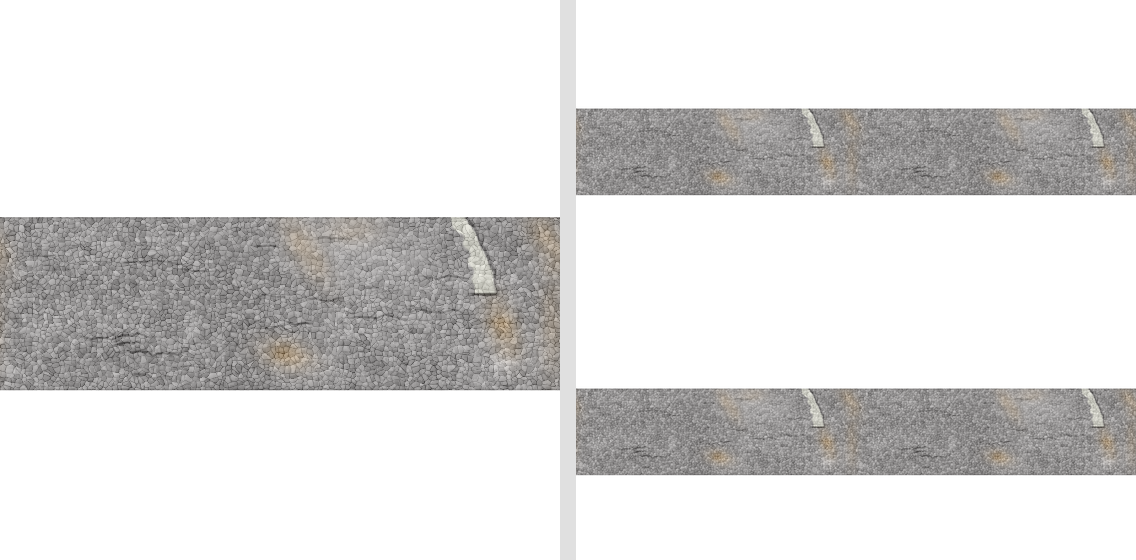
Left: one tile. Right: repeated 2 by 2.
Reproduce this texture procedurally as a WebGL 1 fragment shader.

```glsl
precision highp float;
// A weathered strip of grainy asphalt with cracks, tan stains and a worn pale stripe on white.

uniform vec2 u_resolution;

const vec3 WHITE = vec3(1.0);
const vec3 TAN_TINT = vec3(0.10, 0.03, -0.07);
const vec3 PAINT = vec3(0.86, 0.86, 0.82);
const float BAND_BOTTOM = 0.303;
const float BAND_TOP = 0.612;

vec2 hash2(vec2 p) {
  vec2 q = vec2(dot(p, vec2(127.1, 311.7)), dot(p, vec2(269.5, 183.3)));
  return fract(sin(q) * 43758.545);
}

// Shortest horizontal offset on the wrapped canvas
float wrapOffset(float d) {
  return fract(d + 0.5) - 0.5;
}

// Smooth value noise that repeats after "period" cells
float wrapNoise(vec2 uv, vec2 period) {
  vec2 p = uv * period;
  vec2 cell = floor(p);
  vec2 f = fract(p);
  f = f * f * (3.0 - 2.0 * f);
  float a = hash2(mod(cell, period)).x;
  float b = hash2(mod(cell + vec2(1.0, 0.0), period)).x;
  float c = hash2(mod(cell + vec2(0.0, 1.0), period)).x;
  float d = hash2(mod(cell + vec2(1.0, 1.0), period)).x;
  return mix(mix(a, b, f.x), mix(c, d, f.x), f.y);
}

// Wrapped cellular noise: x = gap to the border, y = grain tone, z = slope toward the light
vec3 grains(vec2 uv, vec2 period) {
  vec2 p = uv * period;
  vec2 cell = floor(p);
  float nearest = 9.0;
  float second = 9.0;
  float tone = 0.0;
  vec2 toGrain = vec2(0.0);
  for (int j = -1; j <= 1; j++) {
    for (int i = -1; i <= 1; i++) {
      vec2 neighbour = cell + vec2(float(i), float(j));
      vec2 rnd = hash2(mod(neighbour, period));
      vec2 offset = neighbour + 0.1 + 0.8 * rnd - p;
      float d = length(offset);
      if (d < nearest) {
        second = nearest;
        nearest = d;
        tone = fract(rnd.x * 17.0 + rnd.y * 5.0);
        toGrain = offset;
      } else {
        second = min(second, d);
      }
    }
  }
  return vec3(second - nearest, tone, dot(toGrain, vec2(0.6, -0.8)));
}

// Soft elliptical patch; "lean" shifts it sideways with height
float stain(vec2 uv, vec2 centre, vec2 radius, float lean) {
  float dy = uv.y - centre.y;
  vec2 d = vec2(wrapOffset(uv.x - centre.x - lean * dy), dy) / radius;
  return exp(-dot(d, d));
}

// Thin wavy horizontal crack, fading toward both ends
float crack(vec2 uv, vec2 centre, float halfLength, float width, float wobble) {
  float along = abs(wrapOffset(uv.x - centre.x)) / halfLength;
  float across = abs(uv.y - centre.y - wobble);
  return (1.0 - smoothstep(0.4, 1.0, along)) * (1.0 - smoothstep(0.3 * width, width, across));
}

float crackLayer(vec2 uv) {
  float wobble = 0.012 * (wrapNoise(uv, vec2(36.0, 12.0)) - 0.5)
               + 0.005 * (wrapNoise(uv, vec2(110.0, 30.0)) - 0.5);
  float total = 0.0;
  for (int i = 0; i < 18; i++) {
    float n = float(i);
    vec2 rnd = hash2(vec2(n, 7.0));
    vec2 centre = vec2(0.05 + 0.75 * rnd.x, mix(0.33, 0.58, (n + rnd.y) / 18.0));
    float halfLength = mix(0.025, 0.09, hash2(vec2(n, 19.0)).x);
    total = max(total, crack(uv, centre, halfLength, 0.0028, wobble) * mix(0.5, 1.0, rnd.y));
  }
  return total;
}

vec3 asphalt(vec2 uv) {
  vec2 bend = vec2(wrapNoise(uv, vec2(64.0)), wrapNoise(uv + 0.37, vec2(64.0))) - 0.5;
  vec3 coarse = grains(uv + 0.008 * bend, vec2(104.0, 116.0));
  vec3 fine = grains(uv + 0.004 * bend, vec2(208.0));
  float patchy = wrapNoise(uv, vec2(40.0, 52.0));
  float cloud = wrapNoise(uv, vec2(9.0, 14.0)) - 0.5;

  // Grain relief
  float relief = 0.15 * (coarse.y - 0.5) + 0.09 * coarse.z + 0.09 * (fine.y - 0.5);
  relief -= mix(0.07, 0.20, patchy) * (1.0 - smoothstep(0.0, 0.28, coarse.x));
  float haze = stain(uv, vec2(0.62, 0.56), vec2(0.12, 0.07), -0.5);
  float tone = 0.61 + 0.06 * cloud + 0.06 * haze + relief * (1.0 - 0.3 * haze);
  vec3 color = tone + vec3(0.005, -0.002, -0.003);

  // Tan stains
  float tan = 0.9 * stain(uv, vec2(0.512, 0.366), vec2(0.042, 0.026), -0.5);
  tan += 0.6 * stain(uv, vec2(0.545, 0.555), vec2(0.028, 0.055), -0.5);
  tan += 0.35 * stain(uv, vec2(0.63, 0.59), vec2(0.05, 0.025), 0.0);
  tan += 0.9 * stain(uv, vec2(0.898, 0.415), vec2(0.026, 0.050), -0.25);
  tan += 0.6 * stain(uv, vec2(0.978, 0.57), vec2(0.030, 0.055), -0.4);
  tan += 0.4 * stain(uv, vec2(0.985, 0.42), vec2(0.022, 0.09), 0.0);
  color += TAN_TINT * tan * mix(0.7, 1.2, patchy);
  color += 0.12 * stain(uv, vec2(0.895, 0.348), vec2(0.028, 0.018), 0.0);

  // Worn stripe, curving left as it rises, with a dark rim and foot
  float rise = (uv.y - 0.475) / (BAND_TOP - 0.475);
  float side = wrapOffset(uv.x - 0.863 + 0.045 * rise * rise) + 0.012 * bend.x;
  float halfWidth = mix(0.021, 0.015, rise);
  float span = smoothstep(-0.02, 0.03, rise);
  float paint = span * (1.0 - smoothstep(halfWidth - 0.005, halfWidth + 0.002, abs(side)));
  color = mix(color, PAINT + 0.8 * relief, 0.85 * paint);
  float rim = span * (1.0 - smoothstep(0.001, 0.005, abs(side - halfWidth - 0.003)));
  float foot = crack(uv, vec2(0.864, 0.474), 0.034, 0.004, 0.004 * bend.y);
  return color - 0.14 * rim - 0.3 * foot - 0.2 * crackLayer(uv) * (1.0 - paint);
}

void main() {
  vec2 uv = gl_FragCoord.xy / u_resolution;
  float pixel = 1.0 / u_resolution.y;
  float inside = min(uv.y - BAND_BOTTOM, BAND_TOP - uv.y);
  float mask = smoothstep(-0.5 * pixel, 0.5 * pixel, inside);
  vec3 color = asphalt(uv) - 0.09 * (1.0 - smoothstep(0.001, 0.004, inside));
  gl_FragColor = vec4(mix(WHITE, clamp(color, 0.0, 1.0), mask), 1.0);
}
```
